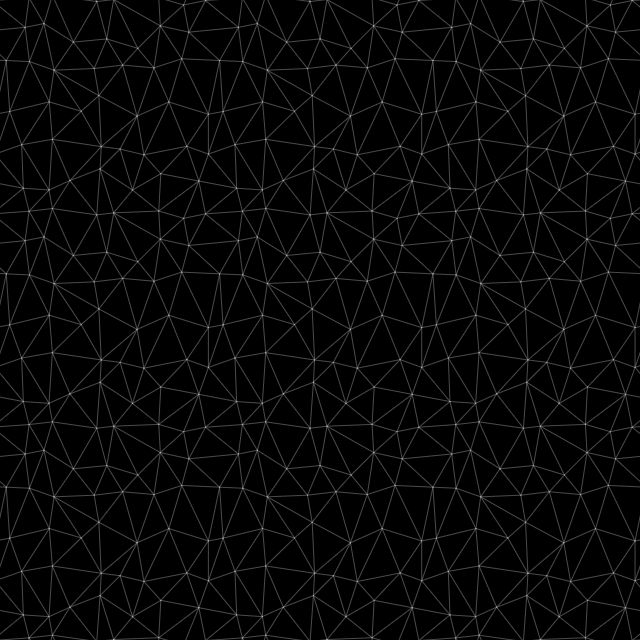
Give the GLSL for this pattern, as a Shadertoy shader.

```glsl
// Fine grey wireframe of irregular triangles on black.
// Staggered grid vertices are jittered by a wrapping hash; each grid quad is
// split along its Delaunay diagonal, and the edges are blended as thin lines.

const vec3  BACKGROUND   = vec3(0.0);
const vec3  LINE_COLOUR  = vec3(0.72);
const float LINE_OPACITY = 0.49;
const float LINE_WIDTH   = 1.0 / 768.0;      // in canvas units
const float REPEATS      = 3.0;              // periods across the canvas
const vec2  CELLS        = vec2(7.0, 6.0);   // grid per period, even row count
const vec2  JITTER       = vec2(0.34, 0.37); // largest vertex shift, in cells
const float STAGGER      = 0.5;              // shift of every other row
const vec2  SEED         = vec2(23.0, 71.0);

vec2 hash2(vec2 n) {
    vec3 q = fract(n.xyx * vec3(0.1031, 0.1030, 0.0973));
    q += dot(q, q.yzx + 33.33);
    return fract((q.xx + q.yz) * q.zy);
}

float cross2(vec2 a, vec2 b) {
    return a.x * b.y - a.y * b.x;
}

// Position of a grid vertex in canvas units; the jitter wraps every period.
vec2 vertexAt(vec2 id) {
    vec2 wrapped = mod(id, CELLS);
    vec2 shift = JITTER * (2.0 * hash2(wrapped + SEED) - 1.0);
    shift.x += STAGGER * mod(wrapped.y, 2.0);
    return (id + shift) / (CELLS * REPEATS);
}

float segmentDistance(vec2 p, vec2 a, vec2 b) {
    vec2 ab = b - a;
    float t = clamp(dot(p - a, ab) / dot(ab, ab), 0.0, 1.0);
    return length(p - a - ab * t);
}

// True when the diagonal a-c fits: the angles at b and d sum to less than pi.
bool splitsAlongAC(vec2 a, vec2 b, vec2 c, vec2 d) {
    float sinB = cross2(c - b, a - b), cosB = dot(c - b, a - b);
    float sinD = cross2(a - d, c - d), cosD = dot(a - d, c - d);
    return sinB * cosD + cosB * sinD > 0.0;
}

// Opacity of one edge, softened over at least one pixel.
float edgeAlpha(vec2 p, vec2 a, vec2 b, float radius) {
    float coverage = max(0.0, 1.0 - segmentDistance(p, a, b) / radius);
    return LINE_OPACITY * coverage * LINE_WIDTH / radius;
}

void mainImage(out vec4 fragColor, in vec2 fragCoord) {
    vec2 p = fragCoord / iResolution.xy;
    float radius = max(LINE_WIDTH, 1.0 / min(iResolution.x, iResolution.y));
    vec2 home = floor(p * CELLS * REPEATS);

    // Each quad draws its bottom, its left side and one diagonal.
    float clearness = 1.0;
    for (int j = -1; j <= 1; j++) {
        for (int i = -1; i <= 1; i++) {
            vec2 id = home + vec2(i, j);
            vec2 a = vertexAt(id);
            vec2 b = vertexAt(id + vec2(1.0, 0.0));
            vec2 c = vertexAt(id + vec2(1.0, 1.0));
            vec2 d = vertexAt(id + vec2(0.0, 1.0));

            bool alongAC = splitsAlongAC(a, b, c, d);
            vec2 start = alongAC ? a : b;
            vec2 end = alongAC ? c : d;

            clearness *= 1.0 - edgeAlpha(p, a, b, radius);
            clearness *= 1.0 - edgeAlpha(p, a, d, radius);
            clearness *= 1.0 - edgeAlpha(p, start, end, radius);
        }
    }

    fragColor = vec4(mix(LINE_COLOUR, BACKGROUND, clearness), 1.0);
}
```
